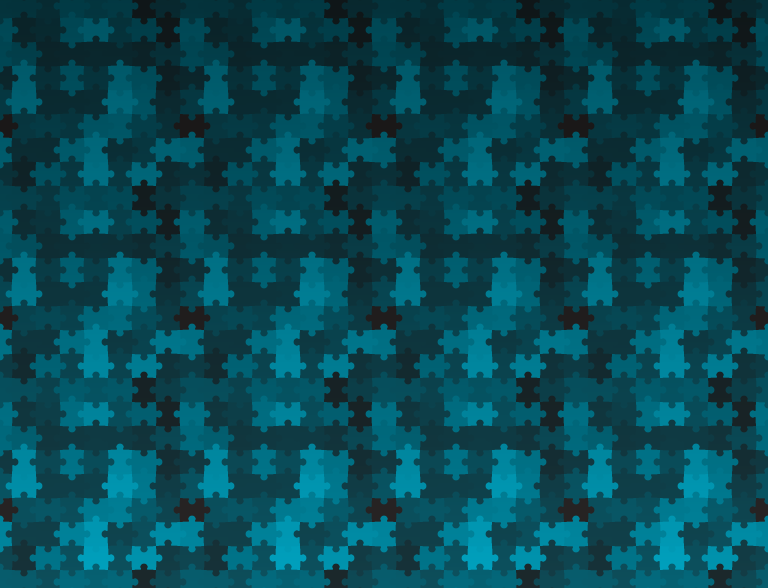
Write a Shadertoy shader that draws this pattern.

```glsl
// Interlocking jigsaw pieces in teal and charcoal: an 8 by 8 block of tones
// repeats four times across, under a light that grows towards the bottom.
// Each cell tests whether a neighbour's rounded tab covers the sample.

const float PIECES_ACROSS = 32.0;
const float BLOCK = 8.0;                 // pieces per repeat, each way
const vec2 GRID_OFFSET = vec2(0.5, 0.25);
const int SUBSAMPLES = 3;
const float PI = 3.14159;

// Rectangles of like tone within the block: corner, then size.
const vec4 DARK_PATCHES[5] = vec4[5](
    vec4(1, 1, 2, 1), vec4(2, 2, 4, 1), vec4(2, 4, 3, 1),
    vec4(7, 3, 1, 2), vec4(7, 7, 2, 1));
const vec4 LIGHT_PATCHES[4] = vec4[4](
    vec4(3, 1, 2, 1), vec4(5, 3, 2, 2), vec4(3, 6, 2, 1), vec4(7, 6, 2, 1));

float hash(vec2 p) {
    vec3 q = fract(vec3(p.xyx) * 0.1031 + 0.137);
    q += dot(q, q.yzx + 33.33);
    return fract((q.x + q.y) * q.z);
}

float smoothUnion(float a, float b, float k) {
    float h = max(k - abs(a - b), 0.0) / k;
    return min(a, b) - 0.25 * k * h * h;
}

// Negative inside a tab; depth is measured inward from the shared edge.
float tabDistance(float depth, float along) {
    float bowedEdge = depth - 0.02 * cos(PI * along);
    float knob = length(vec2(along * 0.92, depth - 0.13)) - 0.138;
    return smoothUnion(bowedEdge, knob, 0.05);
}

// Index of the piece covering p; tab directions alternate like a chessboard.
vec2 pieceAt(vec2 p) {
    vec2 cell = floor(p);
    vec2 local = p - cell - 0.5;
    bool blanksAcross = mod(cell.x + cell.y, 2.0) < 0.5;
    vec2 axis = blanksAcross ? vec2(1.0, 0.0) : vec2(0.0, 1.0);
    float toEdge = dot(local, axis);
    float along = dot(local, axis.yx);
    bool covered = tabDistance(0.5 - abs(toEdge), along) < 0.0;
    return covered ? cell + axis * (toEdge < 0.0 ? -1.0 : 1.0) : cell;
}

// 1 for cells in a patch that wraps round the block, else 0.
float patchMask(vec2 cell, vec4 patchRect) {
    vec2 inside = step(mod(cell - patchRect.xy, BLOCK), patchRect.zw - 0.5);
    return inside.x * inside.y;
}

// Tone from 0 (charcoal) to 1 (bright teal): noise, column ripple and patches.
float pieceTone(vec2 cell) {
    float noise = hash(cell + 3.0);
    float rowWave = cos((cell.y + 1.0) * 2.0 * PI / BLOCK);
    float ripple = cos(cell.x * PI) * rowWave * rowWave * rowWave;
    float tone = 0.02 + 0.76 * noise + 0.3 * ripple;
    for (int i = 0; i < DARK_PATCHES.length(); i++)
        tone = mix(tone, 0.22 * noise, patchMask(cell, DARK_PATCHES[i]));
    for (int i = 0; i < LIGHT_PATCHES.length(); i++)
        tone = mix(tone, 0.68 + 0.32 * noise, patchMask(cell, LIGHT_PATCHES[i]));
    return clamp(tone, 0.0, 1.0);
}

vec3 pieceColor(vec2 piece) {
    vec2 cell = mod(piece, BLOCK);
    const vec3 black = vec3(0.125, 0.115, 0.115);
    const vec3 ink = vec3(0.085, 0.125, 0.135);
    const vec3 charcoal = vec3(0.07, 0.155, 0.175);
    const vec3 teal = vec3(0.0, 0.35, 0.415);
    const vec3 bright = vec3(0.0, 0.50, 0.59);

    float tone = pieceTone(cell);
    vec3 color = mix(charcoal, teal, clamp(tone / 0.62, 0.0, 1.0));
    color = mix(color, bright, smoothstep(0.55, 1.0, tone));

    bool darkPair = cell.y < 1.5 && cell.x == cell.y + 6.0;
    if (darkPair) color = ink;
    if (cell == vec2(0.0, 5.0)) color = black;
    return color;
}

// Overall light, growing steadily from the top edge to the bottom edge.
float lightAt(float down) {
    return mix(0.69, 1.27, down);
}

void mainImage(out vec4 fragColor, in vec2 fragCoord) {
    float scale = PIECES_ACROSS / iResolution.x;
    vec2 p = vec2(fragCoord.x, iResolution.y - fragCoord.y) * scale + GRID_OFFSET;

    // Average a small grid of samples to smooth the piece outlines.
    vec3 color = vec3(0.0);
    for (int j = 0; j < SUBSAMPLES; j++) {
        for (int i = 0; i < SUBSAMPLES; i++) {
            vec2 shift = (vec2(i, j) + 0.5) / float(SUBSAMPLES) - 0.5;
            color += pieceColor(pieceAt(p + shift * scale));
        }
    }
    color /= float(SUBSAMPLES * SUBSAMPLES);

    float down = 1.0 - fragCoord.y / iResolution.y;
    fragColor = vec4(color * lightAt(down), 1.0);
}
```
